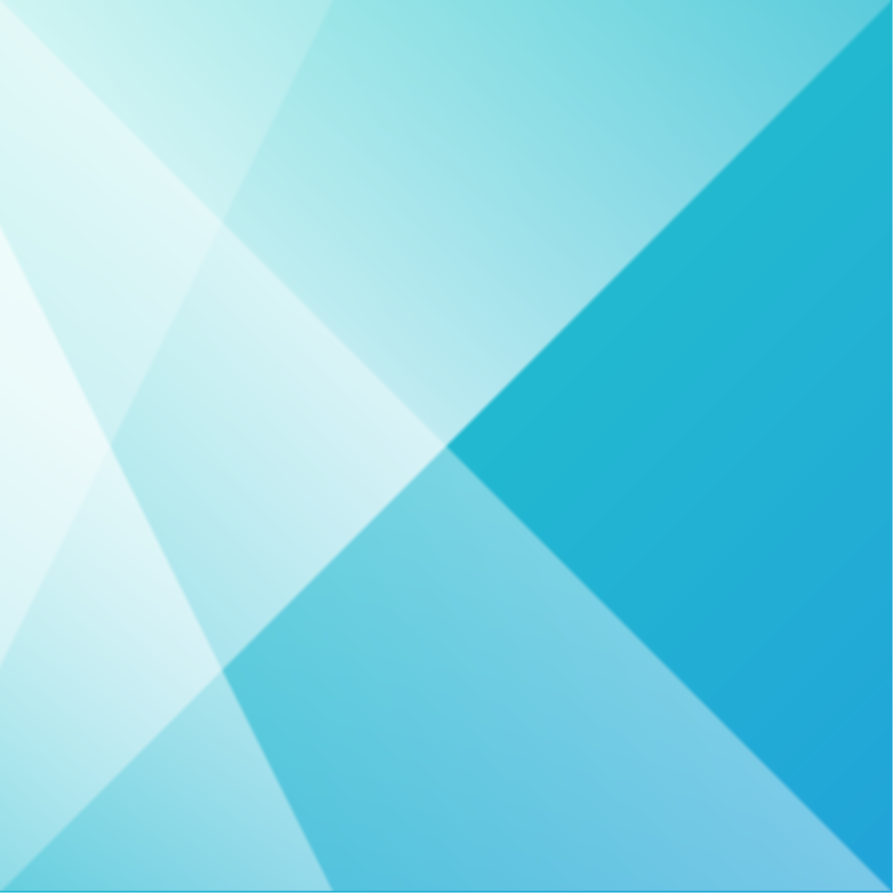
Give the GLSL for this background, as a WebGL 1 fragment shader.

```glsl
precision highp float;
// Teal to blue diagonal gradient under four translucent white triangles.

#define TEAL vec3(0.14, 0.81, 0.78)
#define BLUE vec3(0.13, 0.64, 0.85)
#define RIM_COLOR vec3(1.0)
#define RIM_START 0.9962    // where the white right and bottom rim begins
#define SHEET_SIZE 0.9958   // extent of the white sheets on the canvas
#define SHEET_END 0.9942    // where the sheets stop before the rim
#define SOFTNESS 0.0036     // half width of a triangle edge
#define BORDER_SOFTNESS 0.0010
#define WEDGE_X 0.3735      // where a steep edge meets the top or bottom
#define WEDGE_Y 0.747       // how far a steep edge runs along the left side

uniform vec2 u_resolution;

// Coverage of the half plane holding the origin, cut by a line
// that crosses the axes at the given intercepts.
float cornerMask(vec2 p, vec2 intercepts) {
  vec2 normal = 1.0 / intercepts;
  float dist = (dot(p, normal) - 1.0) / length(normal);
  return 1.0 - smoothstep(-SOFTNESS, SOFTNESS, dist);
}

// Coverage of the square from the origin up to the given size.
float squareMask(vec2 p, float size) {
  float dist = max(p.x, p.y) - size;
  return 1.0 - smoothstep(-BORDER_SOFTNESS, BORDER_SOFTNESS, dist);
}

// Lay a white sheet of the given opacity over a colour.
vec3 whiten(vec3 color, float opacity) {
  return mix(color, vec3(1.0), clamp(opacity, 0.0, 1.0));
}

void main() {
  // Canvas coordinates with y pointing down from the top left.
  vec2 uv = gl_FragCoord.xy / u_resolution;
  uv.y = 1.0 - uv.y;
  vec2 p = uv / SHEET_SIZE;
  vec2 flipped = vec2(p.x, 1.0 - p.y);

  // Base gradient along the falling diagonal.
  vec3 color = mix(TEAL, BLUE, 0.5 * (uv.x + uv.y));

  // Large triangles, brightest along the falling diagonal.
  float offDiagonal = abs(p.x - p.y);
  float upperLeft = cornerMask(p, vec2(1.0));
  float lowerLeft = cornerMask(flipped, vec2(1.0));
  float upperFade = 0.71 - 0.46 * offDiagonal;
  float lowerFade = 0.40 - 0.28 * offDiagonal;

  // Steep wedges in the two left corners.
  vec2 wedge = vec2(WEDGE_X, WEDGE_Y);
  float topWedge = cornerMask(p, wedge);
  float bottomWedge = cornerMask(flipped, wedge);
  float topFade = 0.25 - 0.25 * p.x + 0.15 * p.y;
  float bottomFade = min(0.91 + 0.45 * p.x - 0.70 * p.y, 0.62);

  // Sheets stop just short of the right and bottom borders.
  float sheet = squareMask(uv, SHEET_END);
  color = whiten(color, sheet * upperLeft * upperFade);
  color = whiten(color, sheet * lowerLeft * lowerFade);
  color = whiten(color, sheet * topWedge * topFade);
  color = whiten(color, sheet * bottomWedge * bottomFade);

  // White rim along the right and bottom.
  float rim = 1.0 - squareMask(uv, RIM_START);
  color = mix(color, RIM_COLOR, rim);

  gl_FragColor = vec4(color, 1.0);
}
```
